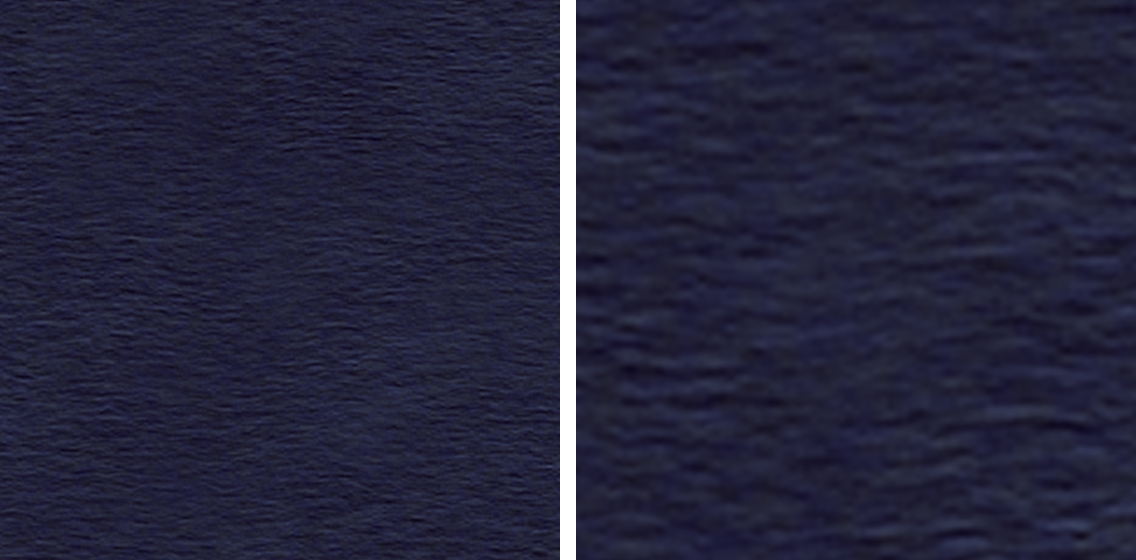
Left: the whole. Right: its middle third, enlarged.
This texture is drawn by a WebGL 2 fragment shader. Its source:

```glsl
#version 300 es
precision highp float;
// Dark navy crepe paper with fine horizontal wrinkles and faint pale clouds.
uniform vec2 u_resolution;
out vec4 fragColor;

float hash(vec2 p) {
  vec3 q = fract(vec3(p.xyx) * 0.1031);
  q += dot(q, q.yzx + 33.33);
  return fract((q.x + q.y) * q.z);
}

// Smooth value noise, centred on zero.
float noise(vec2 p) {
  vec2 cell = floor(p);
  vec2 f = fract(p);
  f = f * f * (3.0 - 2.0 * f);
  float low = mix(hash(cell), hash(cell + vec2(1, 0)), f.x);
  float high = mix(hash(cell + vec2(0, 1)), hash(cell + vec2(1, 1)), f.x);
  return mix(low, high, f.y) - 0.5;
}

float clouds(vec2 p) {
  float sum = 0.0;
  float weight = 0.6;
  for (int i = 0; i < 4; i++) {
    sum += weight * noise(p);
    p = mat2(1.6, 1.2, -1.2, 1.6) * p + 7.3;
    weight *= 0.5;
  }
  return sum;
}

// Height of the crepe: short, nearly level ridges of several sizes.
float wrinkles(vec2 uv) {
  uv.y += 0.016 * noise(uv * vec2(5.0, 4.0) + 3.0);
  uv.y += 0.005 * noise(uv * vec2(30.0, 22.0) + 41.0);
  float ridges = noise(uv * vec2(27.0, 125.0) + 11.0);
  ridges += 0.75 * noise(uv * vec2(52.0, 165.0) + 57.0);
  ridges += 0.6 * noise(uv * vec2(115.0, 200.0) + 83.0);
  return ridges;
}

void main() {
  vec2 uv = gl_FragCoord.xy / u_resolution;

  // Light from above: slope of the ridges plus a little of their height.
  float height = wrinkles(uv);
  float slope = height - wrinkles(uv + vec2(0.001, 0.004));
  float relief = 0.62 * slope + 0.3 * height;
  relief *= 1.0 + 0.7 * noise(uv * vec2(6.0, 9.0) + 29.0);

  // Broad tone, with a few soft pale streaks tilted upward to the right.
  vec2 tilted = vec2(uv.x + 0.3 * uv.y, uv.y - 0.25 * uv.x);
  float tone = clouds(tilted * vec2(2.6, 4.6) + 5.0);
  float haze = smoothstep(0.08, 0.4, clouds(tilted * vec2(2.2, 4.0) + 19.0));

  vec3 color = vec3(0.132, 0.130, 0.224);
  color += vec3(0.025, 0.036, 0.034) * tone;
  color += vec3(0.022, 0.032, 0.032) * haze;
  color += vec3(0.082, 0.106, 0.118) * relief;

  // Fine shift between violet-blue and grey, and a faint grain.
  float tint = noise(uv * vec2(85.0, 110.0) + 67.0) + 0.35 * noise(uv * 40.0 + 91.0);
  color += vec3(0.010, 0.012, -0.036) * tint;
  color += 0.026 * noise(uv * 240.0 + 13.0);

  fragColor = vec4(color, 1.0);
}
```
